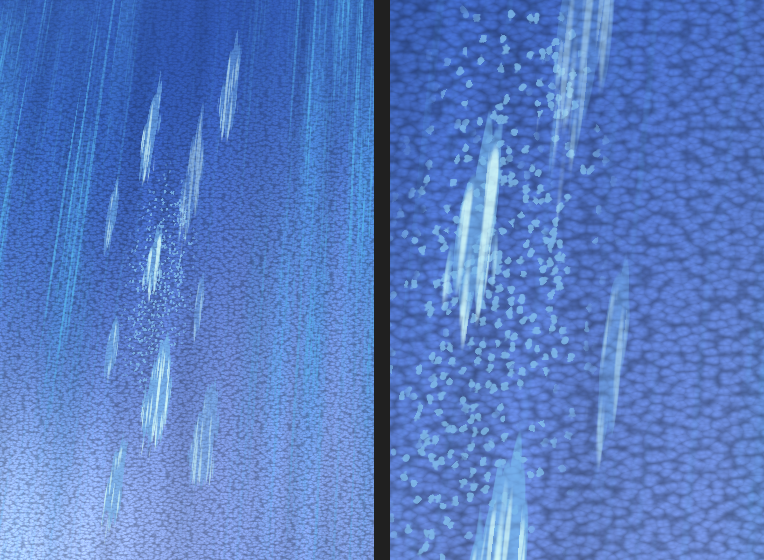
Left: the whole. Right: its middle third, enlarged.
Reproduce this texture procedurally as a Shadertoy shader.

```glsl
vec2 hash2(vec2 p) {
    return fract(sin(vec2(dot(p, vec2(127.1, 311.7)), dot(p, vec2(269.5, 183.3)))) * 43758.55);
}

// Cellular noise: distance to the nearest point, and a random value for it
vec2 cells(vec2 p) {
    vec2 id = floor(p), best = vec2(9.0, 0.0);
    for (int j = -1; j <= 1; j++)
    for (int i = -1; i <= 1; i++) {
        vec2 cell = id + vec2(i, j);
        float d = length(cell + hash2(cell) - p);
        if (d < best.x) best = vec2(d, hash2(cell + 37.0).x);
    }
    return best;
}

// Stretched cells become tapered brush hairs; share sets how many are painted
float hairs(vec2 p, float share) {
    vec2 c = cells(p);
    return smoothstep(0.55, 0.2, c.x) * smoothstep(1.0 - share, 1.1 - share, c.y);
}

void mainImage(out vec4 fragColor, in vec2 fragCoord) {
    vec2 p = fragCoord / iResolution.y;
    float h = p.y - 0.5;

    // Brush lanes fan out: slanted at the left, nearly upright at the right
    float lane = (p.x - 0.17 * h) / (1.0 - 0.2 * h);
    vec2 b = vec2(lane, p.y);
    float side = smoothstep(0.06, 0.26, abs(lane - 0.32));

    // Ground: deep blue above, hazy violet blue below
    float haze = smoothstep(0.95, 0.0, p.y + 0.1 * sin(p.x * 7.0 + 0.6));
    vec3 col = mix(vec3(0.18, 0.32, 0.65), vec3(0.47, 0.56, 0.81), haze);
    col += vec3(0.16, 0.17, 0.12) * smoothstep(0.45, 0.0, length(p - vec2(0.0, 0.02)));
    col *= 1.0 + 0.06 * sin(lane * 61.0 + 2.0 * sin(lane * 23.0)) * sin(p.y * 5.0 + lane * 19.0);

    // Soft broad strokes
    float upper = mix(0.5, 1.0, smoothstep(0.05, 0.65, p.y));
    vec2 strokeCell = cells(b * vec2(20.0, 1.8));
    float broad = smoothstep(0.75, 0.1, strokeCell.x) * smoothstep(0.2, 0.7, strokeCell.y);
    col = mix(col, vec3(0.28, 0.55, 0.83), (0.15 + 0.5 * broad) * side * upper);

    // Woven grain in flat rows, sharpest below the top
    float focus = smoothstep(1.0, 0.6, p.y);
    float grain = cells(p * vec2(120.0, 215.0)).x;
    float pick = cells(p * vec2(230.0, 330.0) + 71.0).x;
    float relief = 0.5 - smoothstep(0.2, 0.8, grain) + 0.7 * (0.46 - pick);
    col *= 1.0 + mix(0.12, 0.27, focus) * relief;

    // Thin cyan hairs: long sharp lines, shorter ones, and dashes broken by the weave
    float longHair = hairs(b * vec2(170.0, 1.6) + 11.0, 0.25);
    float shortHair = hairs(b * vec2(220.0, 5.0) + 29.0, 0.35);
    float dash = hairs(b * vec2(220.0, 40.0) + 83.0, 0.35);
    float paint = longHair * (0.55 + 0.25 * relief) + (0.5 * shortHair + 0.4 * dash) * (0.3 + 0.7 * broad);
    paint *= (0.12 + 0.88 * side) * upper;
    col = mix(col, vec3(0.34, 0.70, 0.92), clamp(paint, 0.0, 0.85));

    // Dry-brush specks caught on the weave
    vec2 speck = cells(b * vec2(190.0, 150.0) + 5.0);
    vec2 off = (b - vec2(0.285, 0.49)) / vec2(0.05, 0.17);
    float patchy = exp(-dot(off, off));
    float caught = smoothstep(0.5, 0.3, speck.x + 0.4 * (pick - 0.4));
    caught *= smoothstep(0.95 - 0.6 * patchy, 1.05 - 0.6 * patchy, speck.y);
    col = mix(col, vec3(0.52, 0.76, 0.93), 0.75 * caught * smoothstep(0.05, 0.4, patchy));

    // Pale daubs, fuller at the lower end and split by sharp bristles
    float bristle = max(hairs(b * vec2(170.0, 7.0) + 53.0, 0.6), 0.8 * hairs(b * vec2(250.0, 16.0) + 17.0, 0.5));
    float ragged = cells(b * vec2(150.0, 14.0)).x;
    for (int i = 0; i < 10; i++) {
        float n = float(i);
        vec2 r = hash2(vec2(n, 4.0));
        float strength = mix(0.4, 1.0, fract(n * 0.618 + 0.7));
        vec2 center = vec2(0.17 + 0.23 * fract(n * 0.618 + 0.35), 0.15 + 0.078 * n);
        vec2 size = vec2(mix(0.009, 0.03, r.x), mix(0.05, 0.13, r.y));
        vec2 q = b - center;
        q.x -= 0.05 * q.y;
        q /= size;
        q.x /= clamp(0.8 - 0.35 * q.y, 0.2, 1.1);
        float d = length(q) + 0.65 * (ragged - 0.4);
        float body = smoothstep(1.0, 0.88, d) * strength;
        float light = bristle * smoothstep(0.95, 0.7, d + 0.2 * q.y) * strength;
        col = mix(col, vec3(0.46, 0.71, 0.92), body * (0.7 + 0.15 * relief));
        col = mix(col, vec3(0.84, 0.98, 0.97), light * (0.9 + 0.1 * relief));
    }

    fragColor = vec4(clamp(col, 0.0, 1.0), 1.0);
}
```
